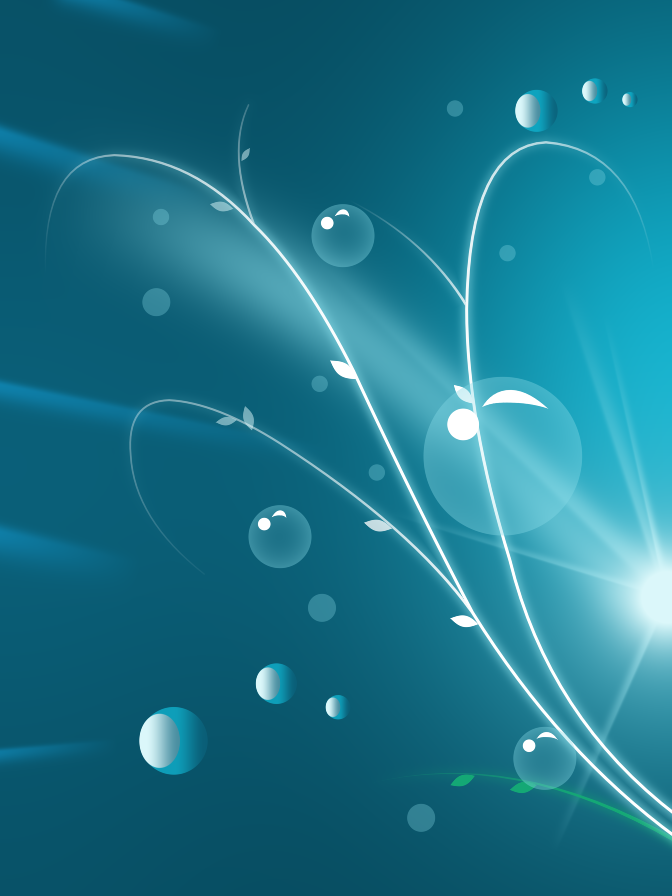
A WebGL 1 fragment shader for this background:

```glsl
precision highp float;
uniform vec2 u_resolution;
const vec2 CANVAS = vec2(576, 768); // layout units, y runs down
const vec2 SUN = vec2(572, 512);
const vec3 DEEP = vec3(.02, .26, .33);
const vec3 TEAL = vec3(.04, .38, .48);
const vec3 CYAN = vec3(.06, .69, .8);
const vec3 BLUE = vec3(.06, .53, .71);
const vec3 MIST = vec3(.52, .85, .9);
const vec3 PALE = vec3(.86, .97, .98);
const vec3 GREEN = vec3(.08, .66, .46);
const float STEM_WIDTH = 1.3;
const float STEM_GLOW = 6.;
vec2 p, pen, light; // position, last stem end, stem line and halo
vec3 col;
float unit, ink; // size of a screen pixel, stem strength

float fill(float d) { return 1. - smoothstep(-.6, .6, d / unit); }
void paint(vec3 c, float a) { col = mix(col, c, clamp(a, 0., 1.)); }
// Distance to a quadratic curve and the position along it
vec2 curve(vec2 q, vec2 a, vec2 b, vec2 c) {
  vec2 best = vec2(1e4, 0), from = a;
  for (int i = 1; i <= 16; i++) {
    float t = float(i) / 16.;
    vec2 to = mix(mix(a, b, t), mix(b, c, t), t), e = to - from;
    float h = clamp(dot(q - from, e) / dot(e, e), 0., 1.), d = length(q - from - e * h);
    if (d < best.x) best = vec2(d, t - (1. - h) / 16.);
    from = to;
  }
  return best;
}
void move(vec2 start, float strength) { pen = start; ink = strength; }
void stem(vec4 path, float strength) {
  vec2 c = curve(p, pen, path.xy, path.zw);
  float s = mix(ink, strength, c.y), glow = c.x / STEM_GLOW;
  light = max(light, s * vec2(fill(c.x - STEM_WIDTH * (.4 + .6 * s)), s * exp(-glow * glow)));
  move(path.zw, strength);
}
float leaf(vec4 ends) {
  vec2 e = ends.zw - ends.xy, q = p - ends.xy;
  float h = clamp(dot(q, e) / dot(e, e), 0., 1.);
  return fill(length(q - e * h) - .2 * length(e) * sin(3.1416 * h));
}
// Tapering light, crisp above and soft below
float streak(vec2 a, vec2 b, float width) {
  vec2 e = b - a, q = p - a;
  float h = clamp(dot(q, e) / dot(e, e), 0., 1.);
  float d = (e.x * q.y - e.y * q.x) / length(e) / width;
  if (d < 0.) d *= 3.;
  return exp(-d * d) * smoothstep(0., .15, h) * (1. - h);
}
// Three beads on a bending trail
void trail(vec4 path, vec2 bend, float radius) {
  for (int i = 0; i < 3; i++) {
    float f = float(i);
    vec2 centre = path.xy + f * path.zw + .5 * f * (f - 1.) * bend;
    paint(MIST, .32 * fill(length(p - centre) - radius));
  }
}
void bubble(vec2 centre, float r, float reach) {
  vec2 q = (p - centre) / r;
  float d = length(q);
  paint(MIST, fill((d - 1.) * r) * (.15 + .25 * d * d));
  vec2 arc = curve(q, vec2(-.26, -.62), vec2(.05, -.9), vec2(reach, -.6));
  paint(vec3(1), fill((arc.x - .08 * sin(3.1416 * arc.y)) * r));
  paint(vec3(1), fill((length(q + vec2(.5, .4)) - .2) * r));
}
void pearl(vec2 centre, float r) {
  vec2 q = (p - centre) / r, face = (q + vec2(.42, 0)) / vec2(.6, .8);
  paint(mix(CYAN, TEAL, smoothstep(0., .95, q.x)), .8 * fill((length(q) - 1.) * r));
  paint(mix(PALE, TEAL, .7 * smoothstep(-.7, 1., face.x)), fill((length(face) - 1.) * r * .65));
}
void main() {
  p = gl_FragCoord.xy / u_resolution;
  p = vec2(p.x, 1. - p.y) * CANVAS;
  unit = CANVAS.y / u_resolution.y;
  // Sea gradient and blue streaks
  float depth = (p.y - 400.) / 260., r = length(p - SUN);
  vec2 g = (p - vec2(590, 330)) / vec2(220, 300);
  col = mix(DEEP, TEAL, .25 + .5 * exp(-depth * depth) + .2 * smoothstep(300., 0., p.x));
  paint(CYAN, exp(-dot(g, g)));
  paint(BLUE, streak(vec2(-50, 97), vec2(190, 175), 18.) + streak(vec2(-60, 318), vec2(285, 388), 13.)
    + streak(vec2(-40, 447), vec2(120, 485), 20.) + streak(vec2(-40, 648), vec2(100, 636), 9.)
    + streak(vec2(40, -18), vec2(190, 30), 14.));
  // Curved beam, rays and sun
  vec2 beam = curve(p, vec2(20, 165), vec2(240, 180), vec2(530, 500));
  float s = beam.x / mix(52., 26., beam.y);
  paint(MIST, .68 * exp(-s * s) * smoothstep(0., .55, beam.y) * (1.15 - .5 * beam.y));
  paint(MIST, .65 * (streak(SUN, vec2(482, 240), 9.) + streak(SUN, vec2(518, 270), 4.)
    + streak(SUN, vec2(335, 440), 4.) + streak(SUN, vec2(475, 730), 5.) + streak(SUN, vec2(265, 215), 14.)));
  paint(PALE, .75 * exp(-r / 72.) + .6 * exp(-r * r / 1600.));
  // Beads
  trail(vec4(134, 259, 142, 262), vec2(-57, -82), 12.);
  trail(vec4(390, 93, 45, 124), vec2(32, -189), 7.);
  trail(vec4(138, 186, 136, 143), vec2(-87, -67), 7.);
  // Green sprig
  vec2 sprig = curve(p, vec2(580, 721), vec2(440, 640), vec2(315, 672));
  float green = fill(sprig.x - 1.6 * (1. - sprig.y)) + .4 * exp(-sprig.x * sprig.x / 40.);
  paint(GREEN, green * (1. - sprig.y) + leaf(vec4(407, 665, 386, 673)) + leaf(vec4(460, 673, 437, 677)));
  // Stems and twigs
  light = vec2(0);
  move(vec2(580, 718), 1.); stem(vec4(480, 645, 405, 525), 1.); stem(vec4(355, 430, 303, 318), 1.);
  stem(vec4(262, 236, 218, 193), .85); stem(vec4(165, 135, 98, 133), .5); stem(vec4(36, 135, 39, 235), 0.);
  move(vec2(405, 525), .95); stem(vec4(352, 452, 240, 380), .5); stem(vec4(185, 345, 145, 343), .42);
  stem(vec4(108, 344, 112, 390), .3); stem(vec4(115, 445, 175, 492), .05);
  move(vec2(580, 699), 1.); stem(vec4(470, 615, 437, 480), 1.); stem(vec4(400, 360, 400, 265), .95);
  stem(vec4(402, 125, 468, 122), .65); stem(vec4(545, 128, 560, 230), 0.);
  move(vec2(400, 262), .8); stem(vec4(365, 205, 300, 172), 0.);
  move(vec2(218, 193), .55); stem(vec4(194, 130, 213, 90), .2);
  paint(MIST, .5 * light.y);
  paint(vec3(1), light.x);
  // Leaves
  paint(vec3(1), leaf(vec4(306, 325, 283, 309)) + leaf(vec4(410, 535, 386, 530))
    + leaf(vec4(406, 346, 389, 330)) + .75 * leaf(vec4(336, 453, 312, 448)));
  paint(PALE, .5 * (leaf(vec4(216, 369, 210, 348)) + leaf(vec4(203, 360, 185, 362))
    + leaf(vec4(207, 138, 214, 127)) + leaf(vec4(200, 179, 180, 175))));
  // Bubbles, then two rows of shrinking pearls
  bubble(vec2(431, 391), 68., .57); bubble(vec2(294, 202), 27., .2);
  bubble(vec2(240, 460), 27., .2); bubble(vec2(467, 650), 27., .4);
  for (int i = 0; i < 3; i++) {
    float k = pow(.6, float(i)), odd = mod(float(i), 2.);
    pearl(vec2(149. + 220. * (1. - k), 635. - 45. * (1. - k) - 31. * odd), 29. * k);
    pearl(vec2(460. + 125. * (1. - k), 95. - 15. * (1. - k) - 11. * odd), 18. * k);
  }
  gl_FragColor = vec4(col, 1);
}
```
